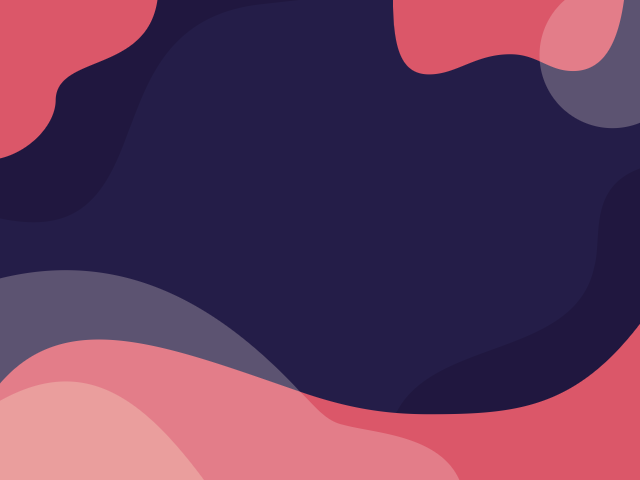
Reproduce this background procedurally as a Shadertoy shader.

```glsl
// Signed distance to a cubic curve running along x; positive above it
float curve(vec2 p, vec2 a, vec2 b, vec2 c, vec2 d) {
    float t = 0.5, stride = 0.25;
    vec2 point, tangent;
    for (int i = 0; i < 18; i++) {
        vec2 ab = mix(a, b, t), bc = mix(b, c, t), cd = mix(c, d, t);
        vec2 abc = mix(ab, bc, t), bcd = mix(bc, cd, t);
        point = mix(abc, bcd, t);
        tangent = bcd - abc;
        t += point.x < p.x ? stride : -stride;
        stride *= 0.5;
    }
    vec2 dir = normalize(tangent), offset = p - point;
    return dir.x * offset.y - dir.y * offset.x;
}

// Coverage of the negative side, softened over one pixel
float fill(float dist) {
    return clamp(0.5 - dist * iResolution.y, 0.0, 1.0);
}

// Dark folds behind everything
float leftFold(vec2 p) {
    return p.x < 0.266
        ? curve(p, vec2(0, 0.545), vec2(0.165, 0.51), vec2(0.219, 0.592), vec2(0.266, 0.722))
        : curve(p, vec2(0.266, 0.722), vec2(0.307, 0.826), vec2(0.347, 0.969), vec2(0.543, 0.991));
}

// Steep edges are solved with the axes swapped
float rightFold(vec2 p) {
    vec2 q = p.yx;
    return q.x < 0.444
        ? curve(q, vec2(0.139, 0.825), vec2(0.297, 0.903), vec2(0.253, 1.198), vec2(0.444, 1.238))
        : curve(q, vec2(0.444, 1.238), vec2(0.505, 1.255), vec2(0.609, 1.224), vec2(0.649, 1.333));
}

// Coral shapes: left corner, hanging blob and bottom wave
float cornerBlob(vec2 p) {
    vec2 q = p.yx;
    return q.x < 0.792
        ? curve(q, vec2(0.67, 0), vec2(0.684, 0.061), vec2(0.74, 0.116), vec2(0.792, 0.116))
        : curve(q, vec2(0.792, 0.116), vec2(0.887, 0.118), vec2(0.847, 0.306), vec2(1, 0.328));
}

float hangingBlob(vec2 p) {
    if (p.x < 0.894)
        return curve(p, vec2(0.819, 1), vec2(0.819, 0.896), vec2(0.837, 0.845), vec2(0.894, 0.845));
    if (p.x < 1.063)
        return curve(p, vec2(0.894, 0.845), vec2(0.951, 0.845), vec2(0.99, 0.887), vec2(1.063, 0.887));
    if (p.x < 1.194)
        return curve(p, vec2(1.063, 0.887), vec2(1.12, 0.887), vec2(1.142, 0.852), vec2(1.194, 0.852));
    return curve(p, vec2(1.194, 0.852), vec2(1.259, 0.852), vec2(1.288, 0.913), vec2(1.3, 1));
}

float wave(vec2 p) {
    if (p.x < 0.625)
        return curve(p, vec2(0, 0.201), vec2(0.139, 0.363), vec2(0.347, 0.28), vec2(0.625, 0.184));
    if (p.x < 0.894)
        return curve(p, vec2(0.625, 0.184), vec2(0.729, 0.148), vec2(0.807, 0.137), vec2(0.894, 0.137));
    return curve(p, vec2(0.894, 0.137), vec2(1.076, 0.137), vec2(1.198, 0.149), vec2(1.333, 0.325));
}

// Translucent hills
float veilHill(vec2 p) {
    if (p.x < 0.625)
        return curve(p, vec2(0, 0.42), vec2(0.26, 0.484), vec2(0.46, 0.361), vec2(0.625, 0.184));
    if (p.x < 0.715)
        return curve(p, vec2(0.625, 0.184), vec2(0.656, 0.155), vec2(0.677, 0.123), vec2(0.715, 0.115));
    return curve(p, vec2(0.715, 0.115), vec2(0.781, 0.097), vec2(0.915, 0.094), vec2(0.957, 0));
}

float smallHill(vec2 p) {
    return curve(p, vec2(0, 0.165), vec2(0.174, 0.262), vec2(0.295, 0.175), vec2(0.425, 0));
}

void mainImage(out vec4 fragColor, in vec2 fragCoord) {
    // Canvas height is 1, width 4/3
    vec2 p = fragCoord / iResolution.xy * vec2(4.0 / 3.0, 1.0);

    // Navy ground with darker folds
    vec3 color = vec3(0.141, 0.114, 0.282);
    float folds = max(fill(-leftFold(p)), fill(-rightFold(p)));
    color = mix(color, vec3(0.124, 0.092, 0.247), folds);

    // Coral layer
    float coral = max(fill(wave(p)), max(fill(cornerBlob(p)), fill(-hangingBlob(p))));
    color = mix(color, vec3(0.857, 0.341, 0.412), coral);

    // Pale veils: large hill with disc, then the small hill
    float disc = length(p - vec2(1.276, 0.885)) - 0.152;
    float veil = max(fill(veilHill(p)), fill(disc));
    color = mix(color, vec3(0.985, 0.92, 0.895), 0.26 * veil);
    color = mix(color, vec3(0.99, 0.98, 0.84), 0.26 * fill(smallHill(p)));

    fragColor = vec4(color, 1.0);
}
```
